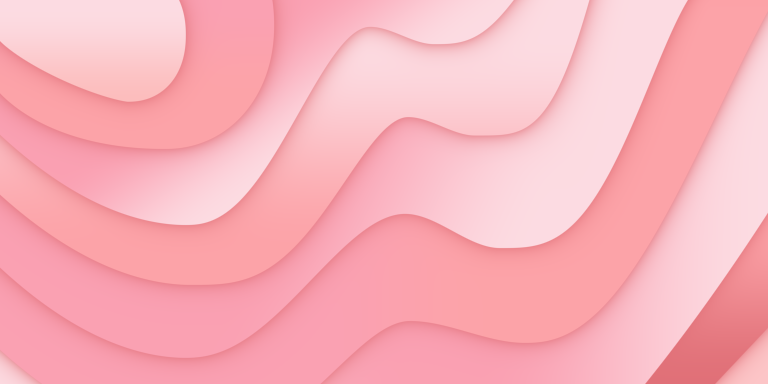
This background is drawn by a Shadertoy shader. Its source:

```glsl
// Layered paper-cut waves in pink and salmon, each sheet shading the one below.

const vec3 PINK   = vec3(0.98, 0.63, 0.70);
const vec3 SALMON = vec3(0.99, 0.64, 0.66);
const vec3 PALE   = vec3(0.99, 0.86, 0.885);
const vec3 PEACH  = vec3(0.99, 0.74, 0.74);
const vec3 ROSE   = vec3(0.88, 0.44, 0.47);

// Smoothstep whose rise is delayed by a skew above 1.
float skewStep(float a, float b, float x, float skew) {
    float t = pow(clamp((x - a) / (b - a), 0.0, 1.0), skew);
    return t * t * (3.0 - 2.0 * t);
}

// Wave height: left slope, valley, hump, dip, then a last climb.
float wave(float x, vec2 valley, vec2 hump, vec2 dip, vec2 end, vec2 skew) {
    float y = valley.y + 0.235 * pow(max(1.0 - x / valley.x, 0.0), 1.9);
    y += (hump.y - valley.y) * skewStep(valley.x, hump.x, x, skew.x);
    y += (dip.y - hump.y) * skewStep(hump.x, dip.x, x, 1.0);
    return y + (end.y - dip.y) * skewStep(dip.x, end.x, x, skew.y);
}

// Superellipse lobe with unequal sides, open towards the upper left.
float lobe(vec2 p, vec2 centre, float left, float right, float depth, vec2 power) {
    vec2 q = p - centre;
    bool onLeft = q.x < 0.0;
    float k = onLeft ? power.x : power.y;
    float down = onLeft ? max(-q.y, 0.0) : abs(q.y);
    vec2 r = vec2(abs(q.x) / (onLeft ? left : right), down / depth);
    return pow(pow(r.x, k) + pow(r.y, k), 1.0 / k) - 1.0;
}

// Edge fields, from the top sheet down; positive below the edge.
float edgeField(int i, vec2 p) {
    float u = p.x - 1.68;
    if (i == 0) return lobe(p, vec2(0.333, 0.909), 0.345, 0.151, 0.174, vec2(1.3, 2.2));
    if (i == 1) return lobe(p, vec2(0.43, 0.935), 0.505, 0.284, 0.323, vec2(2.1));
    if (i == 2) return wave(p.x, vec2(0.482, 0.414), vec2(0.964, 0.93),
                            vec2(1.13, 0.885), vec2(1.458, 1.119), vec2(1.25, 1.55)) - p.y;
    if (i == 3) return wave(p.x, vec2(0.495, 0.258), vec2(1.063, 0.695),
                            vec2(1.237, 0.647), vec2(1.667, 1.376), vec2(1.6, 1.95)) - p.y;
    if (i == 4) return wave(p.x, vec2(0.482, 0.068), vec2(1.055, 0.443),
                            vec2(1.302, 0.354), vec2(1.854, 1.057), vec2(1.15, 1.6)) - p.y;
    if (i == 5) return wave(p.x, vec2(0.495, -0.146), vec2(1.068, 0.164),
                            vec2(1.367, 0.107), vec2(2.214, 1.2), vec2(1.4, 1.2)) - p.y;
    if (i == 6) return 1.24 * u + 0.48 * u * u - p.y;
    return 1.06 * (p.x - 1.862) - p.y;
}

// Field divided by its slope gives an approximate distance.
float edgeDistance(int i, vec2 p) {
    vec2 e = vec2(0.002, 0.0);
    vec2 slope = vec2(edgeField(i, p + e.xy) - edgeField(i, p - e.xy),
                      edgeField(i, p + e.yx) - edgeField(i, p - e.yx)) / (2.0 * e.x);
    return edgeField(i, p) / max(length(slope), 0.001);
}

// Gradient fill of each sheet.
vec3 sheetColour(int i, vec2 p) {
    float drop = 1.0 - p.y;
    if (i == 0) return mix(PALE, PEACH, smoothstep(0.02, 0.27, drop));
    if (i == 1) return mix(PINK, SALMON, smoothstep(0.0, 0.25, drop));
    if (i == 2) return mix(PINK, PALE, smoothstep(0.46, 0.8, 0.6 * p.x + 0.8 * drop));
    if (i == 3) return mix(PALE, SALMON, smoothstep(0.1, 0.65, drop));
    if (i == 4) return mix(PINK, PALE, smoothstep(0.86, 1.5, 0.9 * p.x + 0.4 * drop));
    if (i == 5) return mix(PINK, SALMON, smoothstep(0.8, 1.3, p.x));
    if (i == 6) return mix(PINK, PALE, smoothstep(0.1, 0.85, abs(p.x - 1.15)));
    if (i == 7) return mix(ROSE, SALMON, smoothstep(0.0, 0.45, p.y));
    return mix(PEACH, PALE, 0.3);
}

void mainImage(out vec4 fragColor, in vec2 fragCoord) {
    vec2 p = fragCoord / iResolution.y;
    float soft = 0.75 / iResolution.y;
    vec3 colour = sheetColour(0, p);

    // Lay each lower sheet under its edge, with a soft contact shadow.
    for (int i = 0; i < 8; i++) {
        float d = edgeDistance(i, p);
        float shadow = 0.6 * exp(-max(d, 0.0) / 0.02);
        vec3 sheet = mix(sheetColour(i + 1, p), ROSE, shadow);
        colour = mix(colour, sheet, smoothstep(-soft, soft, d));
    }
    fragColor = vec4(colour, 1.0);
}
```
